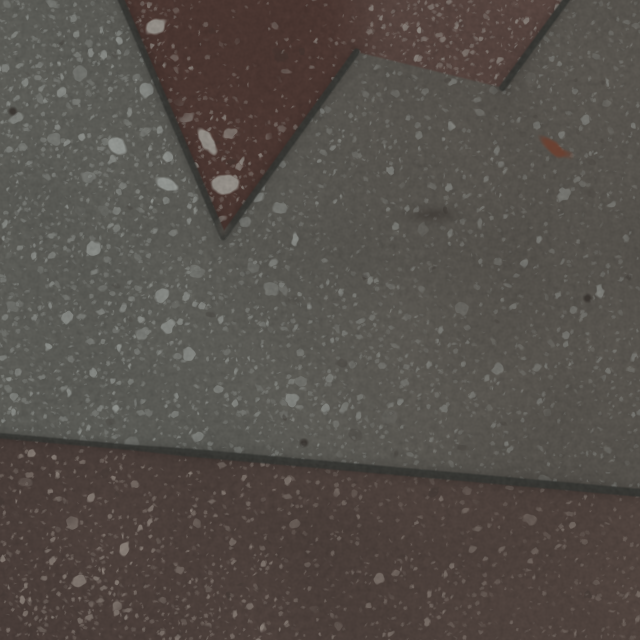
Reproduce this texture procedurally as a WebGL 1 fragment shader.

```glsl
precision highp float;

uniform vec2 u_resolution;

// Panel corners
const vec2 V_LEFT = vec2(0.185, 1.01);
const vec2 V_TIP = vec2(0.349, 0.630);
const vec2 V_RIGHT = vec2(0.557, 0.919);
const vec2 NOTCH = vec2(0.785, 0.863);
const vec2 NOTCH_TOP = vec2(0.892, 1.01);
const vec2 BAND_LEFT = vec2(-0.01, 0.320);
const vec2 BAND_RIGHT = vec2(1.01, 0.229);

// Palette
const vec3 GREY_LEFT = vec3(0.355, 0.357, 0.337);
const vec3 GREY_RIGHT = vec3(0.335, 0.322, 0.300);
const vec3 RED_DEEP = vec3(0.292, 0.212, 0.192);
const vec3 RED_DUSTY = vec3(0.335, 0.265, 0.245);
const vec3 BROWN_LEFT = vec3(0.285, 0.238, 0.222);
const vec3 BROWN_RIGHT = vec3(0.308, 0.260, 0.240);
const vec3 STRIP = vec3(0.205, 0.208, 0.195);
const vec3 CHIP_COOL = vec3(0.58, 0.595, 0.58);
const vec3 CHIP_WARM = vec3(0.60, 0.555, 0.52);
const vec3 RUST = vec3(0.43, 0.245, 0.18);
const vec3 STAIN = vec3(0.20, 0.18, 0.165);

const float STRIP_HALF = 0.0050;
const float SOFT = 0.0016;

vec2 hash2(vec2 p) {
  vec3 q = fract(vec3(p.xyx) * vec3(0.1031, 0.1030, 0.0973));
  q += dot(q, q.yzx + 33.33);
  return fract((q.xx + q.yz) * q.zy);
}

float gradientNoise(vec2 p) {
  vec2 i = floor(p), f = fract(p);
  vec2 w = f * f * f * (f * (f * 6.0 - 15.0) + 10.0);
  vec2 o = vec2(0.0, 1.0);
  float a = dot(hash2(i) - 0.5, f);
  float b = dot(hash2(i + o.yx) - 0.5, f - o.yx);
  float c = dot(hash2(i + o.xy) - 0.5, f - o.xy);
  float d = dot(hash2(i + o.yy) - 0.5, f - o.yy);
  return 2.0 * mix(mix(a, b, w.x), mix(c, d, w.x), w.y);
}

float segment(vec2 p, vec2 a, vec2 b) {
  vec2 ab = b - a;
  return length(p - a - ab * clamp(dot(p - a, ab) / dot(ab, ab), 0.0, 1.0));
}

float lineHeight(float x, vec2 a, vec2 b) {
  return mix(a.y, b.y, (x - a.x) / (b.x - a.x));
}

float ellipse(vec2 p, vec2 centre, vec2 radius, float angle) {
  vec2 q = p - centre;
  float c = cos(angle), s = sin(angle);
  q = vec2(c * q.x + s * q.y, c * q.y - s * q.x);
  return (length(q / radius) - 1.0) * min(radius.x, radius.y);
}

float fill(float d, float soft) {
  return 1.0 - smoothstep(-soft, soft, d);
}

float glow(vec2 p, vec2 centre, vec2 radius) {
  vec2 q = (p - centre) / radius;
  return exp(-dot(q, q));
}

// Scattered stone chips; coverage scaled by each chip's own brightness
float chips(vec2 uv, float scale, float density, float seed) {
  vec2 p = uv * scale;
  p += 0.16 * vec2(gradientNoise(p * 3.1 + seed), gradientNoise(p * 3.1 - seed));
  vec2 cell = floor(p);
  float cover = 0.0;
  for (int j = -1; j <= 1; j++) {
    for (int i = -1; i <= 1; i++) {
      vec2 id = cell + vec2(float(i), float(j));
      vec2 place = hash2(id + seed);
      vec2 kind = hash2(id + seed + 71.7);
      vec2 look = hash2(id + seed + 139.3);
      float size = mix(0.13, 0.38, kind.x * kind.x);
      vec2 radius = size * vec2(1.0, mix(0.45, 0.95, look.x));
      float d = ellipse(p, id + 0.1 + 0.8 * place, radius, (look.y - 0.4) * 2.8);
      float present = smoothstep(kind.y - 0.04, kind.y + 0.04, density);
      cover = max(cover, fill(d, SOFT * scale) * present * mix(0.35, 1.0, look.y));
    }
  }
  return cover;
}

void main() {
  vec2 uv = gl_FragCoord.xy / u_resolution;
  float soft = max(SOFT, 0.75 / u_resolution.y);

  // Panel masks
  float edge = lineHeight(uv.x, V_LEFT, V_TIP);
  if (uv.x > V_TIP.x) edge = lineHeight(uv.x, V_TIP, V_RIGHT);
  if (uv.x > V_RIGHT.x) edge = lineHeight(uv.x, V_RIGHT, NOTCH);
  if (uv.x > NOTCH.x) edge = lineHeight(uv.x, NOTCH, NOTCH_TOP);
  float strips = min(segment(uv, V_LEFT, V_TIP), segment(uv, V_TIP, V_RIGHT));
  strips = min(strips, segment(uv, NOTCH, NOTCH_TOP));
  float border = min(strips, segment(uv, V_RIGHT, NOTCH));
  float red = fill(uv.y > edge ? -border : border, soft * 1.5);
  float bandY = lineHeight(uv.x, BAND_LEFT, BAND_RIGHT);
  float brown = fill(uv.y - bandY, soft);

  // Base tones
  float cloud = gradientNoise(uv * 4.0 + 3.0) + 0.5 * gradientNoise(uv * 9.0);
  float grain = gradientNoise(uv * 95.0) + 0.7 * gradientNoise(uv * 210.0);
  float dusty = smoothstep(0.50, 0.62, uv.x);
  vec3 color = mix(GREY_LEFT, GREY_RIGHT, smoothstep(0.15, 0.85, uv.x + 0.25 * (uv.y - 0.5)));
  color = mix(color, mix(RED_DEEP, RED_DUSTY, dusty), red);
  color = mix(color, mix(BROWN_LEFT, BROWN_RIGHT, uv.x), brown);
  color *= 1.0 + 0.07 * cloud + 0.09 * grain;

  // Chip density by panel
  float dense = mix(0.62, 0.30, smoothstep(0.1, 0.75, uv.x));
  float redDense = 0.12 + 0.65 * glow(uv, vec2(0.33, 0.73), vec2(0.09, 0.11))
    + 0.55 * glow(uv, vec2(0.23, 0.97), vec2(0.06, 0.10)) + 0.50 * dusty;
  float brownDense = 0.32 + 0.4 * glow(uv, vec2(0.13, 0.06), vec2(0.14, 0.08));
  dense = mix(mix(dense, redDense, red), brownDense, brown) + 0.22 * cloud;
  float big = chips(uv, 30.0, dense * 0.50, 11.0);
  float medium = chips(uv, 53.0, dense * 0.85, 47.0);
  float small = chips(uv, 92.0, dense * 0.90 + 0.08, 83.0);
  float stone = max(big * 0.85, max(medium * 0.75, small * 0.52));
  stone *= mix(1.0, 0.70, smoothstep(0.2, 0.8, uv.x) * (1.0 - red));

  // Large chips near the point of the wedge
  float slabs = ellipse(uv, vec2(0.352, 0.712), vec2(0.022, 0.015), 0.1);
  slabs = min(slabs, ellipse(uv, vec2(0.323, 0.780), vec2(0.021, 0.010), -1.0));
  slabs = min(slabs, ellipse(uv, vec2(0.183, 0.772), vec2(0.015, 0.012), -0.7));
  slabs = min(slabs, ellipse(uv, vec2(0.260, 0.713), vec2(0.017, 0.009), -0.4));
  slabs = min(slabs, ellipse(uv, vec2(0.243, 0.958), vec2(0.017, 0.011), 0.6));
  stone = max(stone, 0.95 * fill(slabs + 0.004 * gradientNoise(uv * 70.0), soft * 1.4));
  vec3 chipColor = mix(CHIP_COOL, CHIP_WARM, max(red * 0.5, brown * 0.85));
  color = mix(color, chipColor * (1.0 + 0.08 * grain), stone);

  // Dark pits, smear and rust mark
  float pits = chips(uv + 0.37, 36.0, 0.06, 149.0);
  float spots = ellipse(uv, vec2(0.918, 0.534), vec2(0.006), 0.0);
  spots = min(spots, ellipse(uv, vec2(0.475, 0.308), vec2(0.006), 0.0));
  spots = min(spots, ellipse(uv, vec2(0.020, 0.826), vec2(0.006), 0.0));
  color = mix(color, STAIN, max(pits * 0.4, 0.8 * fill(spots, soft * 2.0)));
  color = mix(color, STAIN, 0.5 * glow(uv, vec2(0.675, 0.664), vec2(0.035, 0.011)));
  float rust = ellipse(uv, vec2(0.868, 0.767), vec2(0.025, 0.009), -0.65);
  color = mix(color, RUST, 0.85 * fill(rust + 0.010 * gradientNoise(uv * 45.0), soft * 2.0));

  // Divider strips
  float bandLine = abs(uv.y - bandY) - mix(0.0042, 0.0062, smoothstep(0.2, 0.3, uv.x));
  float divider = min(strips - STRIP_HALF, bandLine);
  color *= 1.0 - 0.13 * exp(-max(divider, 0.0) * 130.0);
  float sheen = glow(uv, V_TIP + vec2(0.0, 0.014), vec2(0.010, 0.012));
  vec3 metal = mix(STRIP, GREY_RIGHT, 0.7 * sheen) * (1.0 + 0.12 * grain);
  color = mix(color, metal, 0.92 * fill(divider, soft * 1.3));

  gl_FragColor = vec4(clamp(color, 0.0, 1.0), 1.0);
}
```
